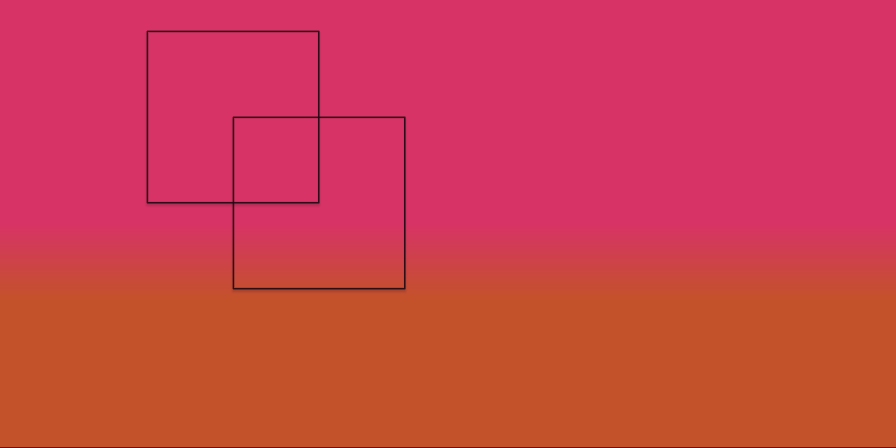
A Shadertoy shader for this background:

```glsl
const vec3 PINK = vec3(0.845, 0.200, 0.400);
const vec3 ORANGE = vec3(0.765, 0.322, 0.163);
const vec3 INK = vec3(0.12, 0.03, 0.07);

// Signed distance to an axis-aligned square
float squareDistance(vec2 p, vec2 center, float halfSide) {
    vec2 d = abs(p - center) - halfSide;
    return length(max(d, 0.0)) + min(max(d.x, d.y), 0.0);
}

// Antialiased coverage of a line around a distance field's zero level
float strokeCoverage(float dist, float halfWidth, float pixel) {
    float low = max(dist - 0.5 * pixel, -halfWidth);
    float high = min(dist + 0.5 * pixel, halfWidth);
    return clamp((high - low) / pixel, 0.0, 1.0);
}

// Pink upper field blending into an orange lower field
vec3 fieldColor(float height, float blendLow, float blendHigh) {
    float t = clamp((height - blendLow) / (blendHigh - blendLow), 0.0, 1.0);
    return mix(ORANGE, PINK, t);
}

// Outlined square with a faint shadow falling just below it
vec3 drawFrame(vec3 color, vec2 p, vec2 center, float halfSide, float pixel) {
    float edge = squareDistance(p, center, halfSide);
    float dropped = squareDistance(p + vec2(0.0, 0.005), center, halfSide);
    float outside = smoothstep(-pixel, pixel, edge);
    float shadow = 0.2 * outside * (1.0 - smoothstep(-0.004, 0.008, dropped));
    color = mix(color, INK, shadow);
    return mix(color, INK, 0.9 * strokeCoverage(edge, 0.0018, pixel));
}

void mainImage(out vec4 fragColor, in vec2 fragCoord) {
    float pixel = 1.0 / iResolution.y;
    vec2 p = fragCoord * pixel;
    vec3 color = fieldColor(p.y, 0.330, 0.502);

    // Two equal frames, stepped diagonally
    vec2 firstCenter = vec2(0.5203, 0.7387);
    vec2 frameStep = vec2(0.192, -0.1918);
    for (int i = 0; i < 2; i++) {
        color = drawFrame(color, p, firstCenter + float(i) * frameStep, 0.1912, pixel);
    }

    // Thin dark rule along the lower edge
    color = mix(color, INK, 0.8 * strokeCoverage(p.y, 0.002, pixel));
    fragColor = vec4(color, 1.0);
}
```
